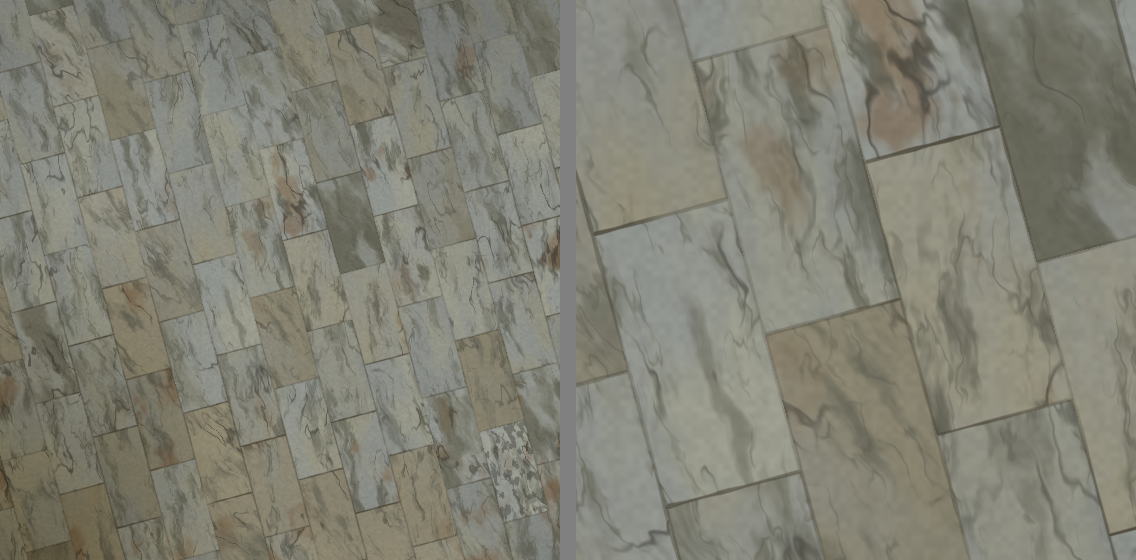
Left: the whole. Right: its middle third, enlarged.
A WebGL 1 fragment shader for this texture:

```glsl
precision highp float;
// Tilted running-bond floor of veined grey-green marble tiles with thin worn joints.

uniform vec2 u_resolution;

#define TILE_SIZE vec2(0.0837, 0.168)
#define ANCHOR vec2(0.505, 0.570)
#define TILT 0.26
#define JOINT_WIDTH 0.0022
#define VEIN_STRENGTH 0.62
#define PALE vec3(0.585, 0.590, 0.535)
#define COOL vec3(0.545, 0.560, 0.540)
#define WARM vec3(0.535, 0.505, 0.415)
#define SHADE vec3(0.370, 0.370, 0.320)
#define INK vec3(0.200, 0.195, 0.170)
#define RUST vec3(0.450, 0.340, 0.235)
#define JOINT_COLOR vec3(0.285, 0.265, 0.215)

float hash(vec2 p) {
  return fract(sin(dot(p, vec2(127.1, 311.7))) * 43758.5453);
}

float noise(vec2 p) {
  vec2 i = floor(p), f = fract(p);
  f = f * f * (3.0 - 2.0 * f);
  return mix(mix(hash(i), hash(i + vec2(1.0, 0.0)), f.x),
             mix(hash(i + vec2(0.0, 1.0)), hash(i + 1.0), f.x), f.y);
}

// Fractal noise with mean 0.5
float fbm(vec2 p) {
  float sum = 0.0, amp = 0.533;
  for (int i = 0; i < 4; i++) {
    sum += amp * noise(p);
    p = mat2(1.6, 1.2, -1.2, 1.6) * p + 3.7;
    amp *= 0.5;
  }
  return sum;
}

// Fractal noise stretched along y, keeping its direction through the octaves
float streaks(vec2 p) {
  float sum = 0.0, amp = 0.533;
  for (int i = 0; i < 4; i++) {
    sum += amp * noise(p);
    p = p * 2.03 + 5.3;
    amp *= 0.5;
  }
  return sum;
}

// Thin line where a noise field crosses its mean
float veinLine(float field, float width) {
  return 1.0 - smoothstep(0.0, width, abs(field - 0.5));
}

vec3 marble(vec2 local, vec2 id, vec2 p) {
  vec4 rnd = vec4(hash(id), hash(id + 17.3), hash(id + 41.9), hash(id + 73.1));

  // Each tile is cut with its own vein direction
  float lean = mix(-0.15, 0.25, rnd.x) + 0.55 * step(0.74, rnd.y) * rnd.z;
  float c = cos(lean), s = sin(lean);
  vec2 grain = vec2(local.x * c - local.y * s, local.x * s + local.y * c);
  grain += 9.0 * rnd.zw;
  grain += 0.022 * (vec2(fbm(grain * 26.0), fbm(grain * 26.0 + 7.0)) - 0.5);

  float cloud = streaks(grain * vec2(26.0, 9.0) + 31.0);
  float streak = streaks(grain * vec2(75.0, 17.0));
  float patches = fbm(grain * vec2(22.0, 14.0) + 11.0);

  // Body colour: warmer towards the bottom, cooler at the top
  float warmth = smoothstep(0.35, 1.0, rnd.y + 0.55 * (0.5 - p.y) + 0.5 * (cloud - 0.5));
  vec3 color = mix(mix(COOL, PALE, smoothstep(0.3, 0.7, cloud)), WARM, 0.8 * warmth);
  color *= 0.93 + 0.13 * rnd.z;
  color = mix(color, SHADE, smoothstep(0.48, 0.80, streak) * mix(0.35, 0.9, rnd.w));

  // Dark smoky bands in some tiles
  float smoky = smoothstep(0.72, 0.95, rnd.x);
  color = mix(color, SHADE, 0.75 * smoky * smoothstep(0.40, 0.64, cloud));

  // Rust stains, then broad and hairline veins
  float stained = smoothstep(0.45, 0.9, rnd.w + 0.4 * (0.5 - p.y));
  color = mix(color, RUST, 0.5 * stained * smoothstep(0.56, 0.74, patches));
  float broad = veinLine(streaks(grain * vec2(30.0, 10.0) + 53.0), 0.035);
  float hairline = veinLine(streaks(grain * vec2(62.0, 20.0) + 87.0), 0.045);
  float broken = smoothstep(0.42, 0.66, patches);
  color = mix(color, INK, VEIN_STRENGTH * broad * broken * (0.45 + 0.55 * rnd.z));
  color = mix(color, SHADE, 0.5 * hairline * smoothstep(0.36, 0.6, streak));

  // A few tiles are heavily speckled
  float speckled = smoothstep(0.955, 0.975, rnd.z);
  float speckle = smoothstep(0.50, 0.60, fbm(grain * vec2(120.0, 65.0)));
  return mix(color, INK, 0.8 * speckled * speckle);
}

void main() {
  vec2 p = gl_FragCoord.xy / u_resolution.y;
  float pixel = 1.0 / u_resolution.y;

  // Tilted grid with every second column shifted by half a tile
  vec2 d = p - ANCHOR;
  float c = cos(TILT), s = sin(TILT);
  vec2 grid = vec2(dot(d, vec2(c, s)), dot(d, vec2(s, -c))) / TILE_SIZE;
  grid.y -= 0.5 * mod(floor(grid.x), 2.0);
  vec2 id = floor(grid), cell = fract(grid);
  vec3 color = marble((cell - 0.5) * TILE_SIZE, id, p);

  // Joints: end joints are darker, long ones fainter, all fading with wear
  vec2 edge = TILE_SIZE * (0.5 - abs(cell - 0.5));
  edge += 0.0010 * (noise(p * 90.0) - 0.5);
  vec2 joint = 1.0 - smoothstep(0.5 * JOINT_WIDTH - pixel, 0.5 * JOINT_WIDTH + pixel, edge);
  float wear = mix(0.35, 1.0, smoothstep(0.3, 0.65, fbm(p * 9.0)));
  wear *= mix(1.0, 0.55, smoothstep(0.45, 0.95, p.y));
  color = mix(color, JOINT_COLOR, wear * max(0.6 * joint.x, 0.9 * joint.y));

  // Surface grain and uneven light, dim and brown at the lower left
  color *= 1.0 + 0.07 * (noise(p * 260.0) - 0.5) + 0.10 * (fbm(p * 5.0) - 0.5);
  float corner = 1.0 - smoothstep(0.0, 0.55, length(p * vec2(1.0, 0.8)));
  color *= mix(vec3(1.0), vec3(0.74, 0.70, 0.60), corner);
  color *= 1.0 - 0.08 * smoothstep(0.75, 1.0, p.y);
  gl_FragColor = vec4(color, 1.0);
}
```
